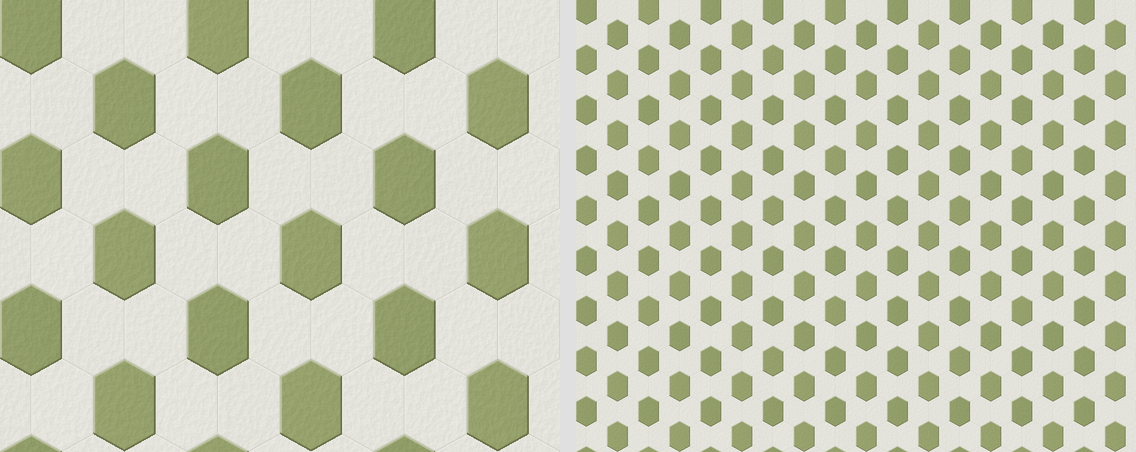
Left, the tile; right, the same tile 3 across and 3 down.
A Shadertoy shader for this pattern:

```glsl
// Embossed wall of tall hexagon tiles, 9 across and 6 down, every third one green.
// Two offset lattices of hexagons compete by edge distance; bevels come from the
// lit and shaded edge distances, and wrapped cellular noise gives the fine relief.

float hash(vec2 p) {
    vec3 h = fract(vec3(p.xyx) * vec3(0.1031, 0.1030, 0.0973));
    h += dot(h, h.yzx + 33.33);
    return fract((h.x + h.y) * h.z);
}

// Distance to the nearest scattered point; wraps after n cells
float cellular(vec2 uv, vec2 n) {
    vec2 p = uv * n, cell = floor(p);
    float nearest = 8.0;
    for (int y = -1; y <= 1; y++)
        for (int x = -1; x <= 1; x++) {
            vec2 c = cell + vec2(x, y), id = mod(c, n);
            vec2 point = c + vec2(hash(id), hash(id + 217.0));
            nearest = min(nearest, length(p - point));
        }
    return nearest;
}

// Slope of the cellular surface toward the light at the upper left
float emboss(vec2 uv, vec2 n) {
    return cellular(uv, n) - cellular(uv + vec2(-0.0013, 0.0016), n);
}

// Distances inside a hexagon: x to its lit edges, y to its shaded ones
vec2 edgeDistances(vec2 q) {
    vec2 slants = (0.745 - 0.558 * abs(q.x) + vec2(-q.y, q.y)) * 0.873;
    return min(vec2(0.5 + q.x, 0.5 - q.x), slants);
}

// Offset from the nearest tile centre in one lattice, then the tile's column and row
vec4 nearestTile(vec2 p, float odd) {
    vec2 s = p - vec2(0.5 - 0.5 * odd, odd - 0.379);
    vec2 id = floor(s * vec2(1.0, 0.5) + 0.5) * vec2(1.0, 2.0);
    return vec4((s - id) * vec2(1.0, 1.211), id + vec2(0.0, odd));
}

void mainImage(out vec4 fragColor, in vec2 fragCoord) {
    vec2 uv = fragCoord / iResolution.xy;
    vec2 p = uv * vec2(9.0, 6.0);
    float pixel = 9.0 / iResolution.x;

    // Pick the hexagon that contains this point
    vec4 tile = nearestTile(p, 0.0), other = nearestTile(p, 1.0);
    vec2 edges = edgeDistances(tile.xy), otherEdges = edgeDistances(other.xy);
    float odd = 0.0;
    if (min(otherEdges.x, otherEdges.y) > min(edges.x, edges.y)) {
        tile = other;
        edges = otherEdges;
        odd = 1.0;
    }
    bool green = abs(mod(tile.z, 3.0) - 2.0 * odd) < 0.5;
    float tone = hash(mod(tile.zw, vec2(9.0, 6.0)) + 41.0);

    // Leathery relief, slightly stretched upright
    vec2 warped = uv + 0.003 * sin(6.2831853 * (uv.yx * vec2(11.0, 13.0) + uv * vec2(5.0, 7.0)));
    float relief = 0.08 * emboss(warped, vec2(92.0, 52.0))
                 + 0.04 * emboss(uv, vec2(180.0, 140.0));

    // Face and bevel colours
    vec3 face = vec3(0.89, 0.89, 0.863) + 0.008 * (tone - 0.5);
    vec3 lit = vec3(0.93, 0.93, 0.91), shade = vec3(0.83, 0.83, 0.795);
    vec2 width = vec2(0.026, 0.018);
    if (green) {
        float blend = 0.25 + 0.5 * tone - 0.25 * tile.x;
        face = mix(vec3(0.555, 0.605, 0.395), vec3(0.60, 0.64, 0.435), blend);
        lit = vec3(0.76, 0.785, 0.66);
        shade = vec3(0.37, 0.405, 0.23);
        width = vec2(0.034, 0.03);
    }
    vec2 bevel = 1.0 - smoothstep(width - 0.008 - 0.5 * pixel, width + 0.5 * pixel, edges);
    vec3 color = face + relief;
    color = mix(color, lit, 0.85 * bevel.x);
    color = mix(color, shade, bevel.y);

    // Soft joint between tiles
    float inside = smoothstep(-pixel, pixel, min(edges.x, edges.y));
    color = mix(vec3(0.80, 0.80, 0.74), color, inside);
    fragColor = vec4(color, 1.0);
}
```
